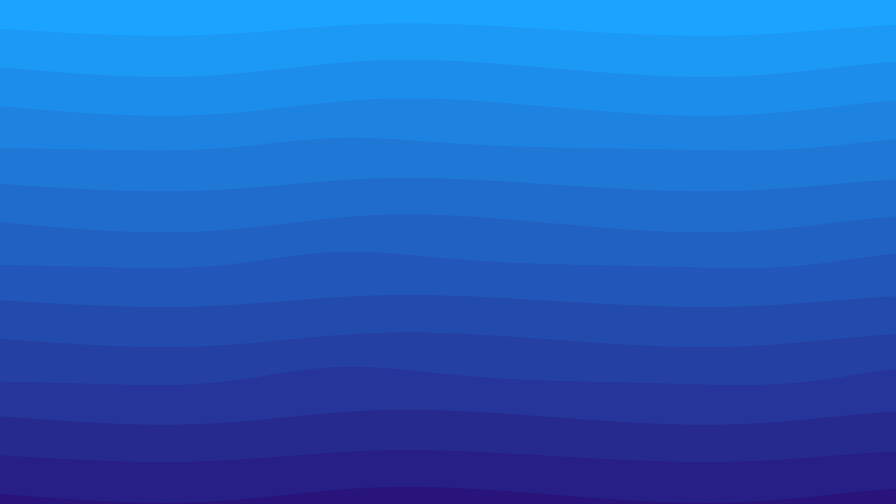
A Shadertoy shader for this background:

```glsl
// Stacked wavy bands that step from bright sky blue down to deep indigo.
// Each band edge is a phase-warped cosine; the loop paints the bands
// from top to bottom, each one covering everything beneath its edge.

#define TOP_COLOR    vec3(0.106, 0.640, 1.000)
#define BOTTOM_COLOR vec3(0.155, 0.077, 0.480)
#define EDGE_COUNT   13
#define FIRST_EDGE   0.9414   // height of the highest edge
#define WAVE_HEIGHT  0.0150   // mean amplitude, in canvas heights
#define HEIGHT_SWING 0.0032   // amplitude change between bands
#define GENTLE_WAVE  vec3(0.484, 0.605, 0.15)  // centre, period, skew
#define STEEP_WAVE   vec3(0.501, 0.651, 0.70)
#define STEEP_DROP   0.28     // upward offset of steep waves

const float TAU = 6.2831853;

// Height of one band edge at horizontal position x (0 to 1).
float edgeHeight(float x, float band) {
    // Every third band in the middle of the stack has a steeper rise.
    bool steep = mod(band, 3.0) < 0.5 && abs(band - 6.0) < 4.0;
    vec3 wave = steep ? STEEP_WAVE : GENTLE_WAVE;

    // The warp moves the crest left while the troughs stay in place.
    float phase = TAU * (x - wave.x) / wave.y;
    phase += wave.z * (1.0 + cos(phase));

    float amplitude = WAVE_HEIGHT + HEIGHT_SWING * sin(1.675 * band - 1.0);
    float offset = steep ? STEEP_DROP : 0.0;
    float base = FIRST_EDGE - band / float(EDGE_COUNT);
    return base + amplitude * (cos(phase) + offset);
}

void mainImage(out vec4 fragColor, in vec2 fragCoord) {
    vec2 uv = fragCoord / iResolution.xy;
    float softness = 0.5 / iResolution.y;

    // Sum the coverage of all bands to find the step on the colour ramp.
    float depth = 0.0;
    for (int i = 0; i < EDGE_COUNT; i++) {
        float below = edgeHeight(uv.x, float(i)) - uv.y;
        depth += smoothstep(-softness, softness, below);
    }

    vec3 color = mix(TOP_COLOR, BOTTOM_COLOR, depth / float(EDGE_COUNT));
    fragColor = vec4(color, 1.0);
}
```
